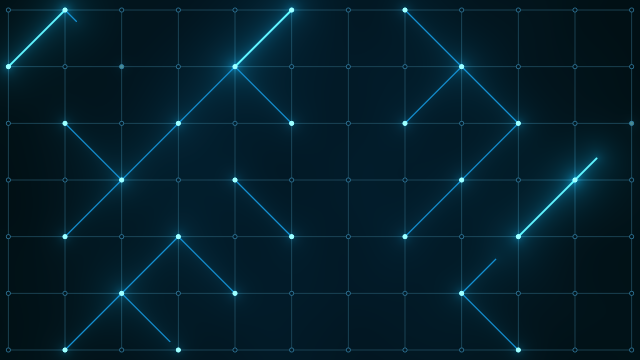
This background is drawn by a Shadertoy shader. Its source:

```glsl
// Dark circuit lattice: 12 by 7 ring nodes joined by faint grid lines.
// Diagonal wires run between the odd nodes of a checkerboard, light the
// nodes they reach, and spread a soft cyan glow over a clouded backdrop.

const float SPACING = 0.1574;          // grid step in canvas heights
const ivec2 LAST_NODE = ivec2(11, 6);

const vec3 EDGE_DARK  = vec3(0.005, 0.065, 0.085);
const vec3 DEEP_BLUE  = vec3(0.008, 0.100, 0.152);
const vec3 GRID_TEAL  = vec3(0.14, 0.33, 0.41);
const vec3 RING_BLUE  = vec3(0.18, 0.46, 0.60);
const vec3 WIRE_BLUE  = vec3(0.08, 0.56, 0.82);
const vec3 WIRE_CYAN  = vec3(0.38, 0.96, 1.00);
const vec3 NODE_WHITE = vec3(0.62, 1.00, 1.00);
const vec3 GLOW_TEAL  = vec3(0.010, 0.125, 0.165);

vec2 hashGradient(vec2 p) {
    float a = 6.2832 * fract(sin(dot(p, vec2(127.1, 311.7))) * 4375.85);
    return vec2(cos(a), sin(a));
}

float gradientNoise(vec2 p) {
    vec2 i = floor(p), f = p - i;
    vec2 u = f * f * f * (f * (f * 6.0 - 15.0) + 10.0);
    vec2 e = vec2(1.0, 0.0);
    float a = dot(hashGradient(i), f);
    float b = dot(hashGradient(i + e.xy), f - e.xy);
    float c = dot(hashGradient(i + e.yx), f - e.yx);
    float d = dot(hashGradient(i + e.xx), f - e.xx);
    return mix(mix(a, b, u.x), mix(c, d, u.x), u.y);
}

float segmentDistance(vec2 p, vec2 a, vec2 b) {
    vec2 ab = b - a;
    return length(p - a - ab * clamp(dot(p - a, ab) / dot(ab, ab), 0.0, 1.0));
}

// Antialiased coverage of a shape whose signed distance is d
float coverage(float d, float pixel) {
    return clamp(0.5 - d / pixel, 0.0, 1.0);
}

// Odd cells hold a rising diagonal, even cells a falling one
bool isRising(ivec2 c) { return ((c.x + c.y) & 1) == 1; }

// Bands along both diagonals choose the wired cells
bool isWired(ivec2 c) {
    if (min(c.x, c.y) < 0 || c.x >= LAST_NODE.x || c.y >= LAST_NODE.y) return false;
    int sum = c.x + c.y, diff = c.x - c.y;
    bool leftBand = c.x >= 1 && c.x <= 4;
    if (isRising(c)) {
        bool stair = leftBand && abs(diff) == 1 && 2 * c.x - c.y <= 3;
        bool wedge = c.x >= 7 && sum >= 9 && diff <= 7 && c.x + 3 * c.y <= 19;
        return stair || wedge || diff == -5;
    }
    bool branch = leftBand && (diff == 2 || (c.y > 1 && c.x % 3 == 1));
    bool roof = (c.x == 7 || c.x == 8) && abs(c.y - 2) > 1;
    return branch || roof;
}

// Fraction of the diagonal drawn, measured from its left end
float wireGrowth(ivec2 c) {
    if (isRising(c))
        return c.x - c.y == 7 && c.x % 2 == 0 ? 0.6 - 0.11 * float(c.x - 8) : 1.0;
    return c.x < 3 && c.y % 5 == 0 ? 0.85 - 0.13 * float(c.y) : 1.0;
}

bool isBright(ivec2 c) {
    return isRising(c) && (c.y == LAST_NODE.y - 1 || c.x >= 9);
}

// Node fill: 1 on a wire, partial when a wire is still on its way
float nodeFill(ivec2 n) {
    if (!isRising(n)) return 0.0;
    float fill = 0.0;
    for (int k = 0; k < 4; k++) {
        ivec2 c = n - ivec2(k & 1, k >> 1);
        bool arrived = (k & 1) == 0 || wireGrowth(c) > 0.8;
        if (isWired(c)) fill = max(fill, arrived ? 1.0 : 0.45);
    }
    return fill;
}

void mainImage(out vec4 fragColor, in vec2 fragCoord) {
    vec2 p = (fragCoord - 0.5 * iResolution.xy) / iResolution.y;
    vec2 last = vec2(LAST_NODE);
    vec2 g = p / SPACING + 0.5 * last;           // node coordinates
    float pixel = 1.0 / (SPACING * iResolution.y);

    // Clouded backdrop with dark sides
    float vignette = 1.0 - smoothstep(0.25, 0.95, length(p * vec2(1.0, 0.85)));
    vec3 color = mix(EDGE_DARK, DEEP_BLUE, vignette);
    color *= 1.0 + 0.16 * gradientNoise(p * 4.0);
    vec3 backdrop = color;

    // Grid lines, ending at the outer nodes
    vec2 node = clamp(floor(g + 0.5), vec2(0.0), last);
    vec2 off = abs(g - node);
    vec2 beyond = max(abs(g - 0.5 * last) - 0.5 * last, 0.0);
    float lineDist = min(length(vec2(off.x, beyond.y)), length(vec2(off.y, beyond.x)));
    color = mix(color, GRID_TEAL, 0.8 * coverage(lineDist - 0.0075, pixel));

    // Wires and glow from the surrounding cells
    float glow = 0.0, blueWire = 0.0, cyanWire = 0.0;
    for (int k = 0; k < 25; k++) {
        ivec2 c = ivec2(floor(g)) + ivec2(k % 5, k / 5) - 2;
        if (!isWired(c)) continue;
        bool rising = isRising(c), bright = isBright(c);
        vec2 start = vec2(c) + vec2(0.0, rising ? 0.0 : 1.0);
        vec2 end = start + wireGrowth(c) * vec2(1.0, rising ? 1.0 : -1.0);
        float d = segmentDistance(g, start, end);
        glow += (bright ? 1.0 : 0.3) * (exp(-3.2 * d) + 0.6 * exp(-14.0 * d));
        if (bright) cyanWire = max(cyanWire, coverage(d - 0.017, pixel));
        else blueWire = max(blueWire, coverage(d - 0.011, pixel));
    }
    color += GLOW_TEAL * glow;
    color = mix(color, WIRE_BLUE, blueWire);
    color = mix(color, WIRE_CYAN, cyanWire);

    // Hollow rings, filled where a wire reaches them
    float r = length(off), fill = nodeFill(ivec2(node));
    vec3 core = mix(backdrop + GLOW_TEAL * glow, NODE_WHITE, fill);
    color = mix(color, core, coverage(r - 0.038, pixel));
    vec3 rim = mix(RING_BLUE, NODE_WHITE, step(0.9, fill));
    color = mix(color, rim, coverage(abs(r - 0.036) - 0.007, pixel));
    color += GLOW_TEAL * fill * exp(-14.0 * r);

    fragColor = vec4(color, 1.0);
}
```
